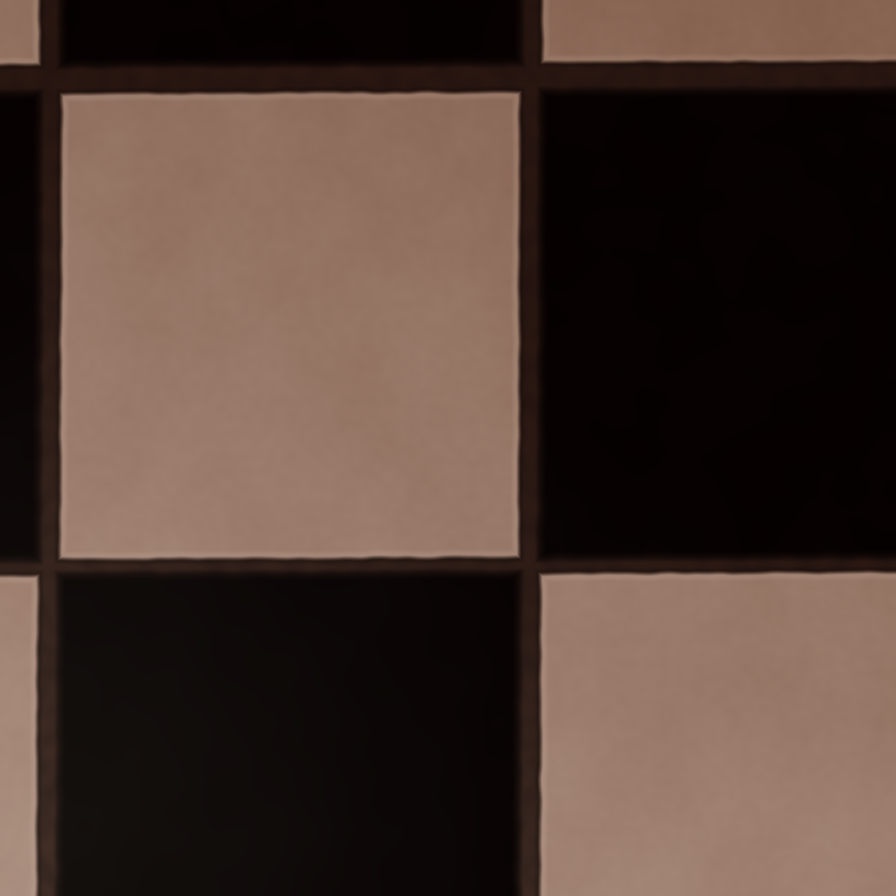
A WebGL 2 fragment shader for this pattern:

```glsl
#version 300 es
precision highp float;
// Close view of a checkerboard of warm pale and near-black tiles with uneven dark grout.

uniform vec2 u_resolution;
out vec4 fragColor;

// Layout, in canvas units
const vec2 PITCH = vec2(0.5365, 0.5450);       // tile spacing
const vec2 GRID_ORIGIN = vec2(0.0550, 0.3685); // a grout crossing
const vec2 TILT = vec2(0.003, 0.004);          // slight skew of the lines
const float GROUT_V = 0.0125;                  // half widths of the grout
const float GROUT_H_LOW = 0.0092;
const float GROUT_H_HIGH = 0.0165;
const float WOBBLE = 0.0016;                   // roughness of tile edges
const float EDGE_BLUR = 0.0022;
const float DARK_EDGE_BLUR = 0.0060;

// Colours
const vec3 PALE_SHADED = vec3(0.525, 0.385, 0.315);
const vec3 PALE_LIT = vec3(0.665, 0.555, 0.495);
const vec3 PALE_RIM = vec3(0.72, 0.61, 0.55);
const vec3 DARK_TILE = vec3(0.025, 0.004, 0.003);
const vec3 DARK_SHEEN = vec3(0.085, 0.070, 0.060);
const vec3 GROUT_SHADED = vec3(0.145, 0.078, 0.060);
const vec3 GROUT_LIT = vec3(0.220, 0.155, 0.130);

// Wear
const float MOTTLE = 0.022;
const float GRAIN = 0.010;
const float RIM_STRENGTH = 0.42;

vec2 hashGradient(vec2 p) {
    vec3 q = fract(p.xyx * vec3(0.1031, 0.1030, 0.0973));
    q += dot(q, q.yzx + 33.33);
    float angle = 6.2832 * fract((q.x + q.y) * q.z);
    return vec2(cos(angle), sin(angle));
}

float gradientNoise(vec2 p) {
    vec2 i = floor(p), f = fract(p);
    vec2 w = f * f * f * (f * (f * 6.0 - 15.0) + 10.0);
    float a = dot(hashGradient(i), f);
    float b = dot(hashGradient(i + vec2(1, 0)), f - vec2(1, 0));
    float c = dot(hashGradient(i + vec2(0, 1)), f - vec2(0, 1));
    float d = dot(hashGradient(i + vec2(1, 1)), f - vec2(1, 1));
    return mix(mix(a, b, w.x), mix(c, d, w.x), w.y);
}

void main() {
    vec2 uv = gl_FragCoord.xy / u_resolution;
    float pixel = 1.0 / min(u_resolution.x, u_resolution.y);

    // Grid position, tile parity and nearest grout lines
    vec2 skewed = uv - TILT * (uv.yx - 0.5);
    vec2 grid = (skewed - GRID_ORIGIN) / PITCH;
    vec2 tile = floor(grid);
    vec2 line = round(grid);
    bool isPale = mod(tile.x + tile.y, 2.0) < 0.5;

    // Distance inside the tile edge; negative in the grout
    float highLine = mod(line.y, 2.0);
    vec2 halfWidth = vec2(GROUT_V, mix(GROUT_H_LOW, GROUT_H_HIGH, highLine));
    vec2 fromLine = abs(grid - line) * PITCH;
    vec2 along = uv.yx * 38.0 + tile * 17.3;
    vec2 rough = vec2(gradientNoise(vec2(along.x, 3.5 + tile.x)),
                      gradientNoise(vec2(along.y, 9.5 + tile.y)));
    vec2 inset = fromLine - halfWidth + WOBBLE * rough;
    float inside = min(inset.x, inset.y);

    // Light falls off from lower left to upper right
    float light = clamp(1.0 - 0.70 * uv.y - 0.35 * uv.x, 0.0, 1.0);
    float mottle = gradientNoise(uv * vec2(9.0, 7.0)) + 0.5 * gradientNoise(uv * 23.0 + 5.0);
    float grain = gradientNoise(uv * 75.0);

    // Grout with a brighter core and dark, ragged sides
    vec3 grout = mix(GROUT_SHADED, GROUT_LIT, smoothstep(0.3, 1.0, light));
    float core = smoothstep(0.0, 0.008, -inside);
    grout *= mix(0.72, 1.05, core);
    grout *= 1.0 + 0.16 * gradientNoise(uv * 45.0 + 2.0);

    // Tile faces
    vec3 face;
    float blur;
    if (isPale) {
        face = mix(PALE_SHADED, PALE_LIT, light);
        face += MOTTLE * mottle * vec3(0.8, 1.0, 1.0) + GRAIN * grain;
        float rim = smoothstep(0.0, 0.003, inside) * (1.0 - smoothstep(0.004, 0.010, inside));
        face = mix(face, PALE_RIM, rim * RIM_STRENGTH * (0.5 + 0.6 * light));
        blur = EDGE_BLUR;
    } else {
        float sheen = exp(-5.0 * dot(uv - vec2(0.04, 0.08), uv - vec2(0.04, 0.08)));
        face = mix(DARK_TILE, DARK_SHEEN, sheen * 0.85);
        face += 0.006 * mottle;
        blur = DARK_EDGE_BLUR;
    }

    float cover = smoothstep(-blur - pixel, blur + pixel, inside);
    fragColor = vec4(clamp(mix(grout, face, cover), 0.0, 1.0), 1.0);
}
```
